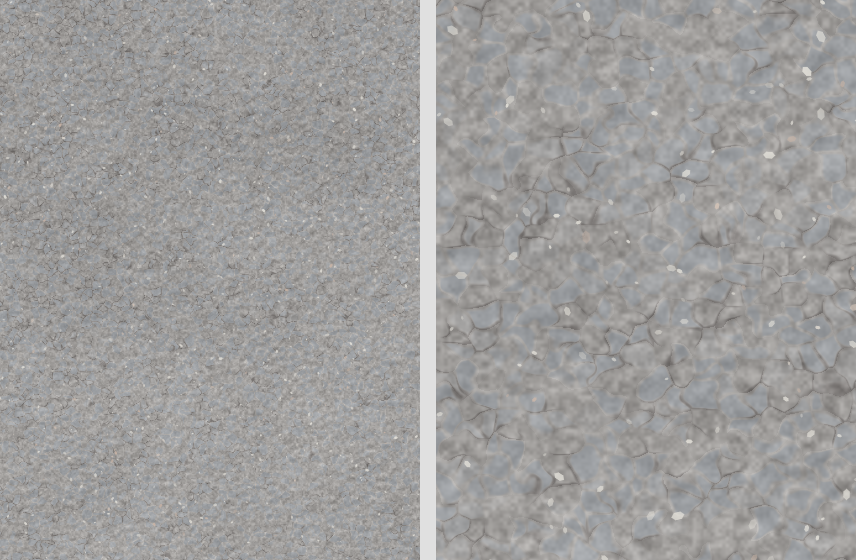
Left: the whole. Right: its middle third, enlarged.
Reproduce this texture procedurally as a Shadertoy shader.

```glsl
// Weathered grey asphalt: small rounded stones pressed in a dusty binder.
// Warped Voronoi cells give stones and broken crevices, offset noise gives
// relief, and sparse jittered cells give pale mineral chips.

const vec3 BINDER_TINT = vec3(0.010, 0.0, -0.010);
const vec3 STONE_TINT = vec3(-0.012, 0.0, 0.014);
const vec3 CREVICE_DROP = vec3(0.125, 0.130, 0.128);
const vec3 CHIP_PALE = vec3(0.90, 0.89, 0.86);
const vec3 CHIP_TAN = vec3(0.80, 0.71, 0.65);
const float BASE_GREY = 0.625;
const float STONES_ACROSS = 54.0;

float hash(vec2 p) {
    vec3 q = fract(p.xyx * 0.1031);
    q += dot(q, q.yzx + 33.33);
    return fract((q.x + q.y) * q.z);
}

vec2 hash2(vec2 p) {
    return vec2(hash(p + 17.3), hash(p + 91.7));
}

float noise(vec2 p) {
    vec2 i = floor(p), f = fract(p);
    f = f * f * (3.0 - 2.0 * f);
    float low = mix(hash(i), hash(i + vec2(1, 0)), f.x);
    float high = mix(hash(i + vec2(0, 1)), hash(i + vec2(1, 1)), f.x);
    return mix(low, high, f.y);
}

// Noise centred on zero
float signedNoise(vec2 p) {
    return noise(p) - 0.5;
}

float fbm(vec2 p) {
    float sum = 0.0, amp = 0.5;
    for (int k = 0; k < 4; k++) {
        sum += amp * signedNoise(p);
        p = p * 2.03 + 11.7;
        amp *= 0.5;
    }
    return sum;
}

// Returns offset from the cell centre (xy), edge gap (z) and cell value (w)
vec4 stoneCell(vec2 p) {
    vec2 home = floor(p), offset = vec2(0.0);
    float nearest = 9.0, second = 9.0, value = 0.0;
    for (int y = -1; y <= 1; y++)
    for (int x = -1; x <= 1; x++) {
        vec2 id = home + vec2(x, y);
        vec2 d = p - id - hash2(id);
        float dist = length(d);
        if (dist < nearest) {
            second = nearest;
            nearest = dist;
            offset = d;
            value = hash(id + 5.1);
        } else {
            second = min(second, dist);
        }
    }
    return vec4(offset, second - nearest, value);
}

// Coverage (x) and random value (y) of small angular chips
vec2 chips(vec2 p, float density, float softness) {
    vec2 home = floor(p), result = vec2(0.0);
    for (int y = -1; y <= 1; y++)
    for (int x = -1; x <= 1; x++) {
        vec2 id = home + vec2(x, y);
        if (hash(id + 3.7) > density) continue;
        vec2 d = p - id - hash2(id);
        float angle = 6.2832 * hash(id + 41.0);
        float c = cos(angle), s = sin(angle);
        d = abs(mat2(c, s, -s, c) * d) * vec2(0.75, 1.35);
        float size = mix(0.12, 0.42, pow(hash(id + 63.0), 2.0));
        float shape = max(d.x + 0.5 * d.y, d.y) - size;
        float cover = 1.0 - smoothstep(-softness, softness, shape);
        cover *= mix(0.35, 1.0, hash(id + 77.0));
        if (cover > result.x) result = vec2(cover, hash(id + 29.0));
    }
    return result;
}

void mainImage(out vec4 fragColor, in vec2 fragCoord) {
    vec2 p = fragCoord / iResolution.x;
    float pixel = 1.0 / iResolution.x;
    float height = fragCoord.y / iResolution.y;

    // Stones with uneven outlines
    vec2 q = p * STONES_ACROSS * vec2(1.0, 1.12);
    vec2 warp = vec2(signedNoise(q * 1.3), signedNoise(q * 1.3 + 37.0));
    vec4 cell = stoneCell(q + 0.75 * warp);
    float stone = smoothstep(0.06, 0.32, cell.z) * smoothstep(0.25, 0.6, cell.w);

    // Broad wear, relief and grain
    float grey = BASE_GREY + mix(0.012, -0.014, height) + 0.07 * fbm(p * 5.0);
    grey += 0.045 * (cell.w - 0.5) * (1.0 - 2.0 * stone);
    vec2 light = vec2(-0.15, 0.32);
    grey += 0.075 * (noise(q * 1.5 - light) - noise(q * 1.5 + light));
    float grain = 0.095 * signedNoise(p * 185.0) + 0.075 * signedNoise(p * 340.0);
    grey += grain * mix(1.15, 0.65, stone);
    vec3 color = grey + mix(BINDER_TINT, STONE_TINT, stone);

    // Broken shadow lines, strongest under the stones
    float roughness = 0.12 * (height - p.x) + 0.3 * fbm(p * 7.0 + 8.0);
    float broken = smoothstep(0.42, 0.75, noise(q * 0.85 + 53.0) + roughness);
    float under = mix(0.35, 1.0, smoothstep(0.25, -0.35, cell.y - 0.4 * cell.x));
    float crevice = 1.0 - smoothstep(0.02, 0.24, cell.z);
    color -= CREVICE_DROP * crevice * broken * under;

    // Pale chips, a few of them tan
    float chipScale = 105.0;
    vec2 chip = chips(p * chipScale, 0.065, 0.7 * pixel * chipScale);
    vec3 chipColor = mix(CHIP_PALE, CHIP_TAN, smoothstep(0.72, 0.9, chip.y));
    color = mix(color, chipColor, 0.85 * chip.x);

    fragColor = vec4(clamp(color, 0.0, 1.0), 1.0);
}
```
